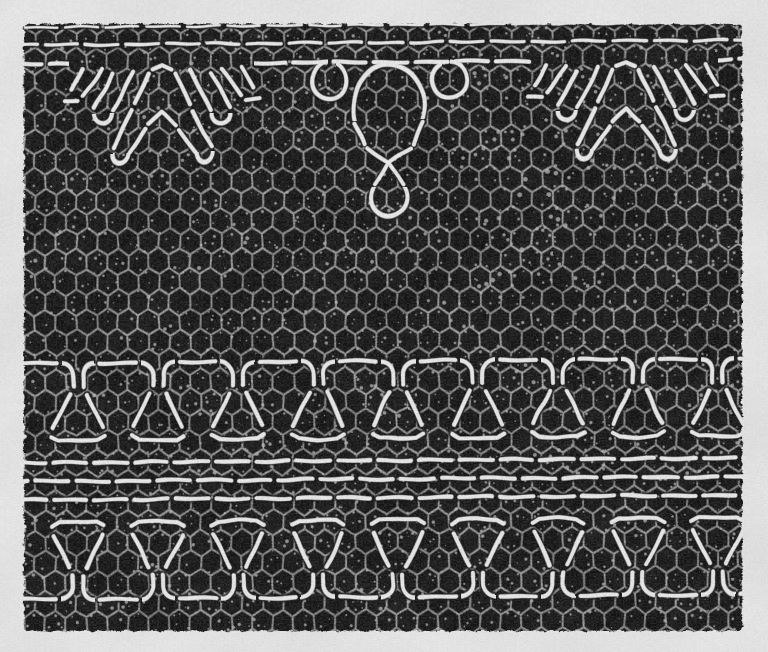
Reproduce this pattern procedurally as a WebGL 1 fragment shader.

```glsl
precision highp float;
// Darned lace: a dark panel of hexagonal net with pale running threads.
// The net is a hex distance field; stitches are segments and arcs in mirrored
// and repeated coordinates; cellular noise gives the worn printed specks.
uniform vec2 u_resolution;

#define SHEET vec2(7.68, 6.52)
#define MESH vec2(0.207, 0.2321)
#define MESH_CENTRE vec2(3.04, 2.60)
#define THREAD 0.021
#define TILT 0.007
#define REPEAT 0.80
#define DASH 0.406
#define INK 0.115
#define PAPER 0.88
#define NET_TONE 0.60
#define SPECK 0.023

float hash(vec2 p) {
  return fract(sin(dot(p, vec2(127.1, 311.7))) * 43758.5);
}

// Nearest scattered point: x is its distance, y its random value.
vec2 cellular(vec2 p) {
  vec2 cell = floor(p), best = vec2(9.0, 0.0);
  for (int j = -1; j <= 1; j++)
    for (int i = -1; i <= 1; i++) {
      vec2 id = cell + vec2(float(i), float(j));
      vec2 site = id + vec2(hash(id), hash(id + 57.3));
      float d = length(p - site);
      if (d < best.x) best = vec2(d, hash(id + 19.7));
    }
  return best;
}

float waves(vec2 p) {
  return sin(p.x * 3.1 + 2.0 * sin(p.y * 2.3)) * 0.5
       + sin(p.y * 7.3 + 1.7 * sin(p.x * 5.1)) * 0.5;
}

float segment(vec2 p, vec2 a, vec2 b) {
  vec2 pa = p - a, ba = b - a;
  return length(pa - ba * clamp(dot(pa, ba) / dot(ba, ba), 0.0, 1.0));
}

float oval(vec2 p, vec2 r) {
  return abs(length(p / r) - 1.0) * min(r.x, r.y);
}

float dashes(float x, float y) {
  float along = abs(mod(x, DASH) - 0.5 * DASH);
  return segment(vec2(along, y), vec2(0.0), vec2(0.163, 0.0));
}

float meshEdge(vec2 p) {
  vec2 r = vec2(1.0, 1.7320508), q = (p - MESH_CENTRE) / MESH;
  vec2 a = mod(q + 0.5 * r, r) - 0.5 * r, b = mod(q, r) - 0.5 * r;
  vec2 g = abs(dot(a, a) < dot(b, b) ? a : b);
  return (0.5 - max(g.x, dot(g, vec2(0.5, 0.8660254)))) * MESH.x;
}

// Three straight rows between two mirrored borders of bell-shaped stitches.
float borders(vec2 p) {
  float y = p.y - 4.79, v = abs(y);
  float d = min(dashes(p.x + 0.09, y), dashes(p.x - 0.09, v - 0.185));
  vec2 q = vec2(abs(mod(p.x - 0.78 + 0.5 * REPEAT, REPEAT) - 0.5 * REPEAT), v);
  d = min(d, segment(q, vec2(0.0, 0.40), vec2(0.19, 0.41)));
  d = min(d, segment(q, vec2(0.19, 0.41), vec2(0.26, 0.45)));
  d = min(d, segment(q, vec2(0.245, 0.54), vec2(0.085, 0.87)));
  d = min(d, segment(q, vec2(0.05, 0.95), vec2(0.05, 1.05)));
  vec2 turn = q - vec2(0.17, 1.05);
  if (turn.x < 0.0 && turn.y > 0.0) d = min(d, oval(turn, vec2(0.12, 0.13)));
  return min(d, segment(q, vec2(0.22, 1.18), vec2(0.40, 1.18)));
}

// Large looped drop with a small ring at either side.
float centralDrop(vec2 p) {
  vec2 q = vec2(abs(p.x - 3.89), p.y);
  float d = 9.0;
  if (q.y < 1.2) d = oval(q - vec2(0.0, 1.07), vec2(0.36, 0.43));
  d = min(d, segment(q, vec2(0.345, 1.23), vec2(0.25, 1.44)));
  d = min(d, segment(q, vec2(0.22, 1.48), vec2(0.0, 1.62)));
  d = min(d, segment(q, vec2(0.0, 1.62), vec2(0.14, 1.84)));
  if (q.y > 1.87) d = min(d, oval(q - vec2(0.0, 1.97), vec2(0.175, 0.20)));
  vec2 ring = q - vec2(0.60, 0.80);
  if (abs(ring.x + 0.03) > 0.04 || ring.y > 0.0)
    d = min(d, oval(ring, vec2(0.175, 0.18)));
  return d;
}

// Mirrored fan of three long loops; m is the distance from its axis.
float fan(vec2 q) {
  float d = segment(q, vec2(0.0, 0.64), vec2(0.09, 0.68));
  d = min(d, segment(q, vec2(0.13, 0.72), vec2(0.28, 1.02)));
  d = min(d, segment(q, vec2(0.31, 1.09), vec2(0.49, 1.46)));
  d = min(d, segment(q, vec2(0.33, 1.51), vec2(0.17, 1.28)));
  d = min(d, segment(q, vec2(0.14, 1.23), vec2(0.0, 1.10)));
  if (q.y > 1.51) d = min(d, oval(q - vec2(0.42, 1.51), vec2(0.08, 0.10)));
  d = min(d, segment(q, vec2(0.28, 0.69), vec2(0.49, 1.09)));
  d = min(d, segment(q, vec2(0.49, 0.72), vec2(0.68, 1.06)));
  if (q.y > 1.12) d = min(d, oval(q - vec2(0.59, 1.12), vec2(0.09, 0.10)));
  d = min(d, segment(q, vec2(0.60, 0.67), vec2(0.79, 0.94)));
  d = min(d, segment(q, vec2(0.80, 0.66), vec2(0.91, 0.87)));
  return min(d, segment(q, vec2(0.84, 0.99), vec2(0.97, 0.98)));
}

void main() {
  vec2 p = gl_FragCoord.xy / u_resolution * SHEET;
  p.y = SHEET.y - p.y;
  float soft = max(0.009, 0.75 * SHEET.x / u_resolution.x);
  float grain = hash(floor(p * 70.0)) - 0.5;
  vec2 q = p + 0.010 * vec2(waves(p * 1.7), waves(p.yx * 1.9 + 4.0));
  q.y += TILT * (p.x - 3.84);

  // Running stitches, broken at the two fans.
  vec2 side = vec2(abs(q.x - (q.x < 3.9 ? 1.62 : 6.26)), q.y);
  float d = min(borders(q), min(centralDrop(q), fan(side)));
  d = min(d, dashes(q.x, q.y - 0.425) + 0.004);
  d = min(d, dashes(q.x + 0.2, q.y - 0.25) + 0.008);
  if (side.x > 0.93) d = min(d, dashes(q.x - 0.05, q.y - 0.62));
  float thread = 1.0 - smoothstep(THREAD - soft, THREAD + soft, d);

  // Fine mesh, dark around the threads, with clustered specks.
  float wear = 0.5 + 0.5 * waves(p * 1.3 + 2.0);
  float net = 1.0 - smoothstep(0.001, 0.010 + soft, meshEdge(q));
  net *= (0.78 + 0.22 * wear) * smoothstep(THREAD, 0.055, d);
  vec2 dust = cellular(p / 0.085);
  float cluster = exp(-dot(p - vec2(5.5, 1.9), p - vec2(5.5, 1.9)));
  float size = SPECK * dust.y * dust.y * (0.55 + 0.35 * wear + 0.35 * cluster);
  float specks = 1.0 - smoothstep(size - soft, size + soft, dust.x * 0.085);
  specks *= smoothstep(0.25, 0.75, dust.y);
  float tone = INK + 0.09 * grain + 0.025 * wear;
  tone = mix(tone, NET_TONE + 0.15 * grain, net);
  tone = mix(tone, 0.72, specks * 0.75);
  tone = mix(tone, 0.89 + 0.05 * grain, thread);

  // Rough panel edge on softly shaded paper.
  vec2 box = abs(p - vec2(3.83, 3.275)) - vec2(3.54, 2.985);
  float edge = length(max(box, 0.0)) + min(max(box.x, box.y), 0.0) - 0.05;
  edge += 0.010 * waves(p * 9.0) + 0.012 * grain;
  float paper = PAPER + 0.03 * grain + 0.012 * waves(p * 0.7);
  tone = mix(tone, paper, smoothstep(-soft, soft, edge));
  gl_FragColor = vec4(vec3(tone), 1.0);
}
```
